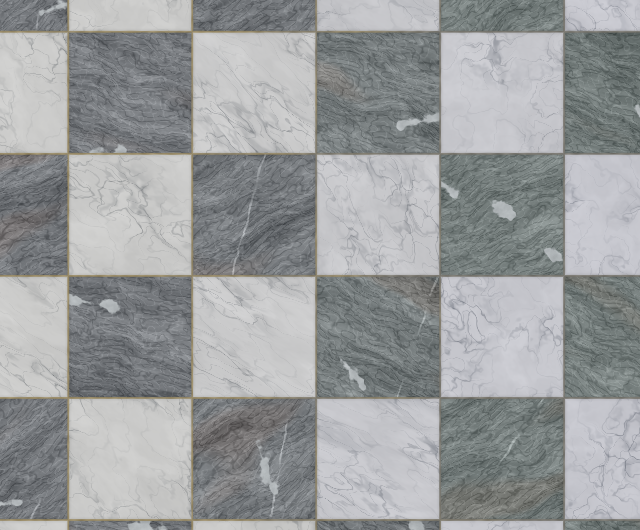
A WebGL 2 fragment shader for this texture:

```glsl
#version 300 es
precision highp float;

uniform vec2 u_resolution;
out vec4 outColor;

#define TILES vec2(5.163, 4.342)
#define SHIFT vec2(0.449, 0.918)
#define GROUT_HALF 0.0075
#define WHITE_WARM vec3(0.795, 0.795, 0.790)
#define WHITE_COOL vec3(0.775, 0.778, 0.805)
#define SLATE_GREY vec3(0.455, 0.468, 0.484)
#define SLATE_GREEN vec3(0.458, 0.492, 0.487)
#define PATCH_COLOR vec3(0.715, 0.735, 0.745)
#define PATCH_CHANCE 0.42
#define GROUT_GREY vec3(0.47, 0.46, 0.43)
#define GROUT_OCHRE vec3(0.60, 0.54, 0.39)

vec2 hash2(vec2 p) {
  vec3 q = fract(p.xyx * vec3(0.1031, 0.1030, 0.0973));
  q += dot(q, q.yzx + 33.33);
  return fract((q.xx + q.yz) * q.zy);
}

mat2 turn(float a) {
  float c = cos(a), s = sin(a);
  return mat2(c, -s, s, c);
}

float corner(vec2 cell, vec2 offset) {
  float a = 6.2832 * hash2(cell).x;
  return dot(vec2(cos(a), sin(a)), offset);
}

// Gradient noise, about -1 to 1
float noise(vec2 p) {
  vec2 i = floor(p), f = p - i;
  vec2 u = f * f * f * (f * (f * 6.0 - 15.0) + 10.0);
  vec2 e = vec2(1.0, 0.0);
  float low = mix(corner(i, f), corner(i + e, f - e), u.x);
  float high = mix(corner(i + e.yx, f - e.yx), corner(i + 1.0, f - 1.0), u.x);
  return 1.4 * mix(low, high, u.y);
}

float fbm(vec2 p) {
  float sum = 0.0, amp = 0.5;
  for (int i = 0; i < 4; i++) {
    sum += amp * noise(p);
    p = turn(0.6) * p * 2.03 + 11.7;
    amp *= 0.5;
  }
  return sum;
}

// Thin line where the noise crosses zero
float vein(vec2 p, float width) {
  return 1.0 - smoothstep(0.0, width, abs(noise(p)));
}

vec3 whiteMarble(vec2 f, vec2 seed, vec2 rnd, float cool) {
  vec2 p = turn(-0.4 - 0.7 * rnd.x) * (f - 0.5);
  float stretch = mix(1.0, 3.2, rnd.y * rnd.y);
  vec2 q = p * vec2(2.6 / sqrt(stretch), 2.6 * sqrt(stretch)) + seed;
  vec2 warp = vec2(fbm(q * 1.4 + 5.0), fbm(q * 1.4 + 31.0));
  float cloud = fbm(q * 0.8 + warp);
  float mask = smoothstep(-0.35, 0.45, noise(q * 0.7 + 17.0));
  float broad = vein(q * 0.9 + warp * 0.9, 0.20) * mask;
  float thin = vein(q * 1.5 + warp * 0.7 + 40.0, 0.06) * (0.25 + 0.75 * mask);
  float hair = vein(q * 3.1 + warp * 1.2 + 70.0, 0.09) * mask;
  float fleck = smoothstep(0.62, 0.85, noise(q * 4.0 + 90.0)) * mask;
  float dark = 0.075 * broad + 0.12 * thin + 0.07 * hair + 0.10 * fleck;
  vec3 base = mix(WHITE_WARM, WHITE_COOL, cool);
  return base + 0.07 * cloud - dark * vec3(1.05, 1.0, 0.95);
}

// Pale inclusions: tapered, ragged strokes
float inclusions(vec2 f, vec2 cell, vec2 seed) {
  float ragged = 0.12 * fbm(f * 6.0 + seed), cover = 0.0;
  for (int i = 0; i < 3; i++) {
    vec2 at = hash2(cell * 3.7 + float(i) * 19.3 + 4.0);
    vec2 kind = hash2(cell * 5.3 + float(i) * 8.9 + 60.0);
    float angle = 6.2832 * fract(kind.y * 7.0), reach = 0.06 + 0.16 * kind.y;
    vec2 dir = vec2(cos(angle), sin(angle)), v = f - at;
    float t = clamp(dot(v, dir), -reach, reach);
    float girth = 0.034 * (1.0 - 0.7 * abs(t) / reach);
    float d = length(v - dir * t) - girth + ragged;
    cover = max(cover, step(kind.x, PATCH_CHANCE) * smoothstep(0.012, -0.012, d));
  }
  return cover;
}

vec3 darkMarble(vec2 f, vec2 cell, vec2 seed, vec2 rnd, float green) {
  // Bedding leans opposite ways in alternate columns
  float lean = mix(1.0, -1.0, mod(cell.x, 2.0)) * (0.3 + 0.3 * rnd.x);
  vec2 p = turn(lean) * (f - 0.5);
  p.y += 0.06 * noise(p * 2.5 + seed);
  float bend = fbm(p * 4.0 + seed);
  float bands = fbm(p * vec2(0.9, 3.6) + seed + 0.4 * bend);
  float streaks = fbm(p * vec2(4.0, 19.0) + seed + bend);
  float cracks = vein(p * vec2(8.0, 25.0) + seed + 1.5 * bend, 0.22);
  float scales = vein(p * vec2(11.0, 21.0) + seed + 50.0 - bend, 0.16);
  float grain = noise(f * 45.0 + seed);
  vec3 col = mix(SLATE_GREY, SLATE_GREEN, green) + 0.05 * (rnd.y - 0.5);
  col += 0.17 * bands + 0.14 * streaks + 0.015 * grain;
  col += 0.055 * scales - 0.085 * cracks;
  // Rusty seam along the bedding
  float rust = smoothstep(0.2, 0.5, noise(p * vec2(0.7, 2.4) + seed + 80.0));
  col += rust * vec3(0.018, -0.008, -0.022);
  // Fine pale fracture across some tiles
  vec2 across = turn(1.2 * rnd.y + 0.5) * (f - rnd);
  float gap = abs(across.y + 0.04 * bend);
  float broken = smoothstep(-0.1, 0.3, noise(across * 3.0 + seed));
  col += 0.17 * step(0.45, rnd.x) * broken * (1.0 - smoothstep(0.003, 0.012, gap));
  vec3 pale = PATCH_COLOR + 0.12 * fbm(f * 11.0 + seed);
  return mix(col, pale, 0.94 * inclusions(f, cell, seed));
}

void main() {
  vec2 uv = gl_FragCoord.xy / u_resolution;
  vec2 grid = uv * TILES + SHIFT;
  vec2 cell = floor(grid), f = grid - cell;
  vec2 rnd = hash2(cell + 23.0), seed = 60.0 * hash2(cell + 71.0) + 20.0;
  float right = smoothstep(1.8, 4.2, cell.x + 1.2 * (rnd.y - 0.5));

  // Checkerboard of the two stones
  vec3 col = mod(cell.x + cell.y, 2.0) < 0.5
    ? whiteMarble(f, seed, rnd, right)
    : darkMarble(f, cell, seed, rnd, right);

  // Worn edges and grout
  vec2 edge = min(f, 1.0 - f);
  float wobble = 0.002 * noise(grid * 9.0);
  float d = min(edge.x, edge.y) + wobble;
  float pixel = max(TILES.x / u_resolution.x, TILES.y / u_resolution.y);
  col *= 1.0 - 0.07 * (1.0 - smoothstep(0.0, 0.035, d));
  float ochre = smoothstep(4.2, 1.5, grid.x + 1.5 * noise(grid * 1.7));
  vec3 grout = mix(GROUT_GREY, GROUT_OCHRE, ochre) + 0.08 * noise(grid * 14.0);
  float joint = 1.0 - smoothstep(-0.6 * pixel, 0.6 * pixel, d - GROUT_HALF);
  outColor = vec4(mix(col, grout, 0.9 * joint), 1.0);
}
```
